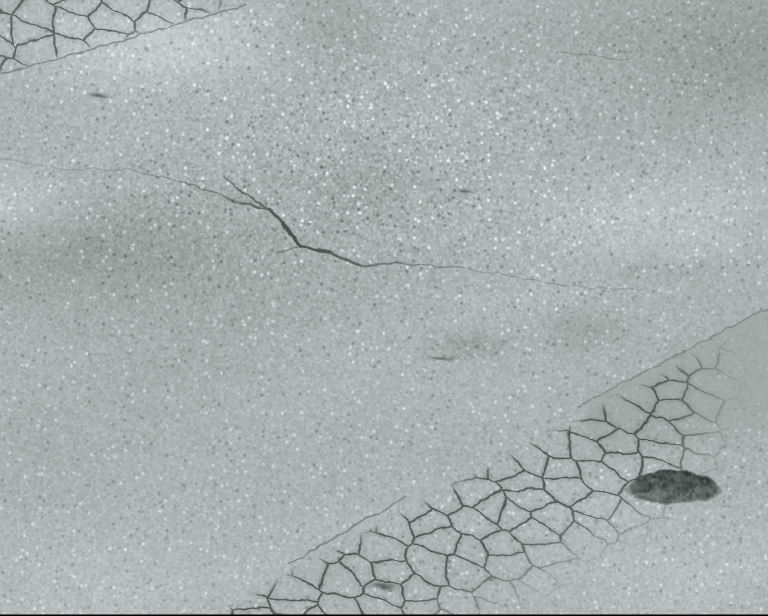
A Shadertoy shader for this texture:

```glsl
// Weathered asphalt with a winding crack, crazed patches, a seam and a pothole.

vec2 hash2(vec2 c) {
    return fract(sin(vec2(dot(c, vec2(127.1, 311.7)), dot(c, vec2(269.5, 183.3)))) * 43758.5);
}

// Cellular noise: x = distance to point, y = distance to cell border, z = cell id
vec3 cells(vec2 q) {
    vec2 base = floor(q), nearest = vec2(9.0), second = vec2(9.0);
    float id = 0.0;
    for (int j = -1; j <= 1; j++)
    for (int i = -1; i <= 1; i++) {
        vec2 c = base + vec2(i, j), h = hash2(c);
        vec2 r = c + 0.1 + 0.8 * h - q;
        if (dot(r, r) < dot(nearest, nearest)) {
            second = nearest;
            nearest = r;
            id = fract(h.x * 17.3 + h.y * 5.7);
        } else if (dot(r, r) < dot(second, second)) second = r;
    }
    float border = dot(0.5 * (nearest + second), normalize(second - nearest));
    return vec3(length(nearest), border, id);
}

float segment(vec2 p, vec2 a, vec2 b) {
    vec2 d = b - a;
    return length(p - a - d * clamp(dot(p - a, d) / dot(d, d), 0.0, 1.0));
}

float blob(vec2 p, vec2 center, vec2 radius) {
    vec2 q = (p - center) / radius;
    return exp(-dot(q, q));
}

float waves(vec2 p) {
    float sum = 0.0, amp = 0.5;
    for (int i = 0; i < 5; i++) {
        sum += amp * sin(p.x + 1.7 * sin(p.y)) * cos(p.y + 1.3 * sin(p.x * 0.7));
        p = mat2(1.5, 1.2, -1.2, 1.5) * p + 2.3;
        amp *= 0.6;
    }
    return sum;
}

float line(float dist, float width, float px) {
    return 1.0 - smoothstep(width - px, width + px, dist);
}

// Broad light and dark areas
float tone(vec2 p) {
    float t = 0.685 + 0.022 * waves(p * vec2(4.0, 9.0) + vec2(0.0, -3.0 * p.x));
    t += 0.10 * blob(p, vec2(0.24, 0.93), vec2(0.22, 0.08));
    t += 0.08 * blob(p, vec2(0.0, 0.67), vec2(0.13, 0.05));
    t += 0.05 * blob(p, vec2(1.06, 0.65), vec2(0.22, 0.08));
    t += 0.04 * blob(p, vec2(1.08, 0.09), vec2(0.25, 0.12));
    t += 0.04 * blob(p, vec2(0.15, 0.02), vec2(0.25, 0.12));
    t -= 0.07 * blob(p, vec2(0.22, 0.58), vec2(0.30, 0.09));
    t -= 0.06 * blob(p, vec2(0.54, 0.96), vec2(0.08, 0.06));
    t -= 0.08 * blob(p, vec2(1.25, 0.92), vec2(0.30, 0.12));
    t -= 0.05 * blob(p, vec2(0.60, 0.70), vec2(0.10, 0.05));
    t -= 0.08 * blob(p, vec2(0.76, 0.44), vec2(0.06, 0.02));
    t -= 0.06 * blob(p, vec2(0.95, 0.46), vec2(0.06, 0.03));
    return t - 0.04 * blob(p, vec2(1.06, 0.56), vec2(0.09, 0.02));
}

// The long crack with its short branches
float mainCrack(vec2 p, float px) {
    vec2 path[14] = vec2[14](vec2(0.0, 0.744), vec2(0.098, 0.726), vec2(0.212, 0.726),
        vec2(0.301, 0.704), vec2(0.391, 0.669), vec2(0.436, 0.661), vec2(0.459, 0.638),
        vec2(0.489, 0.599), vec2(0.537, 0.590), vec2(0.586, 0.567), vec2(0.651, 0.573),
        vec2(0.757, 0.563), vec2(0.912, 0.536), vec2(1.042, 0.528));
    float dark = 0.0;
    for (int i = 0; i < 13; i++) {
        float strength = exp(-pow((float(i) - 6.2) / 3.2, 2.0));
        float d = segment(p, path[i], path[i + 1]);
        dark = max(dark, line(d, 0.0004 + 0.0024 * strength, px) * (0.35 + 0.65 * strength));
    }
    dark = max(dark, 0.8 * line(segment(p, vec2(0.366, 0.713), vec2(0.388, 0.691)), 0.001, px));
    dark = max(dark, 0.8 * line(segment(p, vec2(0.388, 0.691), path[5]), 0.0015, px));
    return max(dark, 0.5 * line(segment(p, vec2(0.448, 0.590), path[7]), 0.001, px));
}

void mainImage(out vec4 fragColor, in vec2 fragCoord) {
    vec2 p = fragCoord / iResolution.y;
    float px = 1.0 / iResolution.y;
    vec2 bent = p + 0.004 * vec2(waves(p * 60.0), waves(p.yx * 55.0 + 4.0));

    // Smooth repair surface below the seam at the right
    float seam = (bent.y - 0.340) - 0.517 * (bent.x - 0.936);
    float repair = smoothstep(0.003, -0.003, seam) * smoothstep(0.93, 0.97, p.x)
                 * smoothstep(0.25, 0.33, p.y + 0.1 * (1.1 - p.x));
    float shade = mix(tone(p), 0.64, 0.85 * repair);

    // Stone grains, coarser and stronger in the upper middle
    float rough = (0.75 + 0.6 * blob(p, vec2(0.58, 0.73), vec2(0.4, 0.2))) * (1.0 - 0.6 * repair);
    vec3 grain = cells(p * 185.0), stones = cells(p * 105.0 + 7.0);
    shade += rough * 0.15 * (grain.z - 0.5) * smoothstep(0.75, 0.1, grain.x);
    shade += rough * smoothstep(0.45, 0.1, stones.x)
           * (0.18 * smoothstep(0.8, 1.0, stones.z) - 0.15 * smoothstep(0.2, 0.0, stones.z));

    // Crazed band rising to the right, and the crazed upper left corner
    float across = dot(bent - vec2(0.35, 0.0), vec2(0.474, -0.881));
    float band = smoothstep(-0.012, 0.012, across) * smoothstep(0.25, 0.10, across)
               * smoothstep(1.23, 1.05, p.x);
    float corner = smoothstep(-0.005, 0.015, bent.y - 0.878 - 0.28 * bent.x)
                 * smoothstep(0.42, 0.30, p.x);
    vec2 webP = mat2(0.94, 0.34, -0.34, 0.94) * bent;
    float web = cells(webP * vec2(17.0, 27.0)).y / 22.0;
    float crack = line(web, 0.0013, px) * max(band, 0.9 * corner);
    shade -= 0.05 * (band + corner) * smoothstep(0.012, 0.0, web);

    // Single cracks and the seam
    crack = max(crack, mainCrack(bent, px));
    crack = max(crack, 0.6 * line(segment(bent, vec2(0.0, 0.878), vec2(0.40, 0.992)), 0.001, px));
    crack = max(crack, 0.6 * line(segment(bent, vec2(0.47, 0.085), vec2(0.66, 0.194)), 0.001, px));
    crack = max(crack, 0.4 * line(segment(bent, vec2(0.936, 0.340), vec2(1.251, 0.503)), 0.0012, px));
    crack = max(crack, 0.4 * line(segment(bent, vec2(0.91, 0.915), vec2(1.02, 0.902)), 0.0007, px));

    // Small dark chips
    crack = max(crack, 0.8 * blob(bent, vec2(0.159, 0.846), vec2(0.013, 0.004)));
    crack = max(crack, 0.7 * blob(bent, vec2(0.756, 0.689), vec2(0.012, 0.003)));
    crack = max(crack, 0.6 * blob(bent, vec2(0.715, 0.419), vec2(0.022, 0.003)));
    crack = max(crack, 0.8 * blob(bent, vec2(0.622, 0.050), vec2(0.016, 0.005)));
    shade = mix(shade, 0.24, 0.85 * crack);

    // Pothole with a dark upper rim and rubble inside
    vec2 hole = (bent - vec2(1.094, 0.207)) / vec2(0.075, 0.027);
    float inside = smoothstep(1.08, 0.9, length(hole + vec2(0.0, 0.2 * hole.x * hole.x - 0.1)));
    float rubble = 0.36 - 0.08 * hole.y + 0.12 * waves(p * 110.0) + 0.1 * (grain.z - 0.5);
    shade = mix(shade, rubble, inside);

    // Thin dark lower border and cool grey tint
    shade *= smoothstep(0.001, 0.004, p.y);
    vec3 tint = mix(vec3(-0.015, 0.012, 0.005), vec3(-0.012, 0.008, 0.008), smoothstep(0.65, 0.75, shade));
    fragColor = vec4(clamp(shade + tint, 0.0, 1.0), 1.0);
}
```
